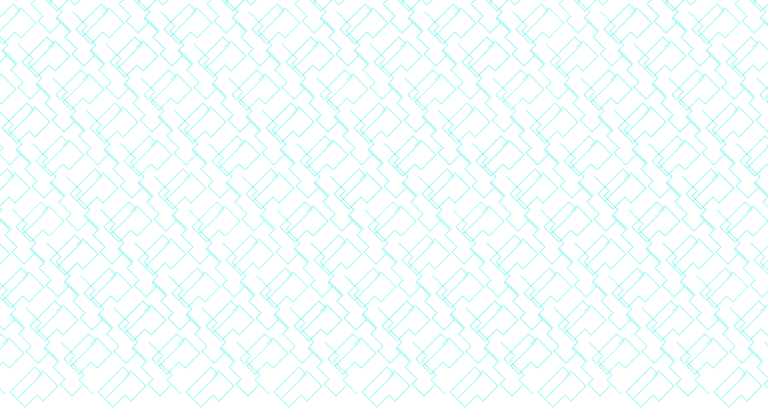
Give the GLSL for this pattern, as a Shadertoy shader.

```glsl
const int PATH_POINTS = 20;
const int LONG_ZIGZAG = 7;
const int SHORT_ZIGZAG = 13;

// Notched flank of the bar, then a long and a short zigzag
const vec2 PATH[PATH_POINTS] = vec2[](
    vec2(7, 7), vec2(15, 15), vec2(27, 3), vec2(33, 9), vec2(48, -6), vec2(33, -21),
    vec2(27, -15),
    vec2(51, -50), vec2(65, -36), vec2(60, -31), vec2(74, -17), vec2(69, -12), vec2(83, 2),
    vec2(34, -44), vec2(48, -30), vec2(43, -25), vec2(55, -13),
    vec2(50, -8), vec2(62, 4), vec2(72, -6));

float hash(vec2 p) {
    return fract(sin(dot(p, vec2(127.1, 311.7))) * 43758.55);
}

float segmentDistance(vec2 p, vec2 a, vec2 b) {
    vec2 ab = b - a;
    return length(p - a - ab * clamp(dot(p - a, ab) / dot(ab, ab), 0.0, 1.0));
}

// Distance to the outline of the slanted bar
float barDistance(vec2 p) {
    p -= vec2(16, -9);
    vec2 d = abs(vec2(p.x - p.y, p.x + p.y) * 0.7071) - vec2(17.7, 5.0);
    return abs(length(max(d, 0.0)) + min(max(d.x, d.y), 0.0));
}

float pathDistance(vec2 p) {
    float d = 1e3;
    for (int i = 1; i < PATH_POINTS; i++) {
        if (i == LONG_ZIGZAG || i == SHORT_ZIGZAG) continue;
        d = min(d, segmentDistance(p, PATH[i - 1], PATH[i]));
    }
    return d;
}

// Hairline coverage: lines thinner than a pixel fade instead of vanishing
float hairline(float d, float pixel) {
    float width = 0.33;
    return min(1.0, width / pixel) * clamp((0.5 * width - d) / pixel + 0.84, 0.0, 1.0);
}

void mainImage(out vec4 fragColor, in vec2 fragCoord) {
    // The canvas is 408 units tall, with y pointing down
    float pixel = 408.0 / iResolution.y;
    vec2 p = vec2(fragCoord.x, iResolution.y - fragCoord.y) * pixel;

    // Rows count upwards from the bottom, each one shifted sideways
    float firstRow = floor((392.0 - p.y) / 33.0 + 0.52);
    float clear = 1.0;
    for (int k = 0; k < 3; k++) {
        float row = firstRow - float(k);
        if (row < 0.0) continue;
        vec2 q = p - vec2(10.0 - 34.0 * row, 392.0 - 33.0 * row);
        float column = floor((q.x + 2.5) / 88.0);
        q.x -= 88.0 * column;

        // Overlapping strokes build up darker crossings
        float strength = mix(0.9, 1.1, hash(vec2(column, row)));
        float ink = max(hairline(barDistance(q), pixel), hairline(pathDistance(q), pixel));
        clear *= 1.0 - strength * ink;
    }

    vec3 aqua = vec3(0.0, 0.92, 0.87);
    fragColor = vec4(mix(aqua, vec3(1.0), clamp(clear, 0.0, 1.0)), 1.0);
}
```
